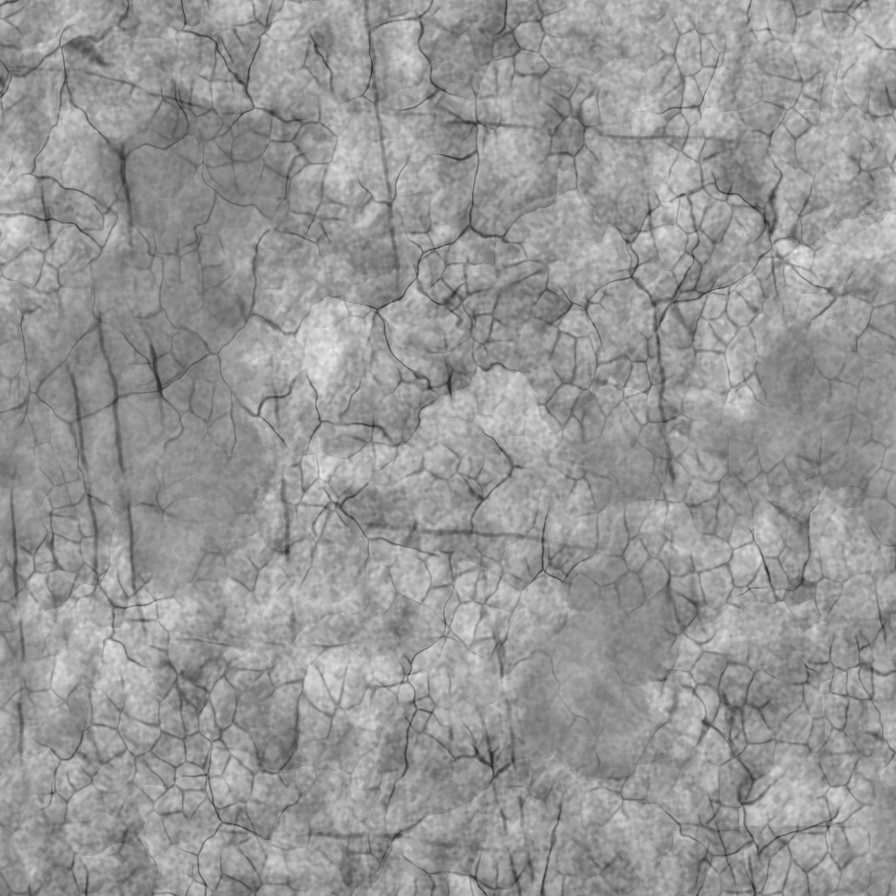
Reproduce this texture procedurally as a WebGL 2 fragment shader.

```glsl
#version 300 es
precision highp float;
// Weathered grey rock face: mottled stone with dull, smoother stains.
// Warped cellular noise gives broken cracks and facets, lit relief gives
// roughness, and scattered leaning fissures cut across the whole face.

uniform vec2 u_resolution;
out vec4 fragColor;

const float BASE_TONE = 0.648;
const float BROAD_AMOUNT = 0.20;
const float MOTTLE_AMOUNT = 0.36;
const float GRAIN_AMOUNT = 0.15;
const float RELIEF_AMOUNT = 0.55;
const float FACET_AMOUNT = 0.07;
const float STAIN_DEPTH = 0.095;
const float BLOCK_SCALE = 13.0;
const float CHIP_SCALE = 36.0;
const float CRACK_WIDTH = 0.0024;
const float BLOCK_CRACK_DEPTH = 0.23;
const float CHIP_CRACK_DEPTH = 0.16;
const float FISSURE_DEPTH = 0.22;
const int STEEP_FISSURES = 15;
const int LEDGE_FISSURES = 6;
const vec2 LIGHT_STEP = vec2(-0.0025, 0.0045);
const mat2 OCTAVE_TURN = mat2(1.6, 1.2, -1.2, 1.6);

vec2 hash2(vec2 p) {
  vec3 a = fract(p.xyx * vec3(0.1031, 0.1030, 0.0973));
  a += dot(a, a.yzx + 33.33);
  return fract((a.xx + a.yz) * a.zy);
}

float noise(vec2 p) {
  vec2 i = floor(p), f = fract(p);
  f = f * f * (3.0 - 2.0 * f);
  float low = mix(hash2(i).x, hash2(i + vec2(1, 0)).x, f.x);
  float high = mix(hash2(i + vec2(0, 1)).x, hash2(i + vec2(1, 1)).x, f.x);
  return mix(low, high, f.y);
}

float fbm(vec2 p, int octaves) {
  float sum = 0.0, weight = 0.5, total = 0.0;
  for (int i = 0; i < octaves; i++) {
    sum += weight * noise(p);
    total += weight;
    weight *= 0.55;
    p = OCTAVE_TURN * p + 17.3;
  }
  return sum / total;
}

// x: closeness to a cell border, y: facet shade of the cell.
vec2 cells(vec2 p, float scale) {
  vec2 q = p * scale * vec2(1.0, 0.8);
  vec2 id = floor(q), nearId = id, nearOffset = vec2(0.0);
  float first = 9.0, second = 9.0;
  for (int y = -1; y <= 1; y++)
    for (int x = -1; x <= 1; x++) {
      vec2 cell = id + vec2(x, y);
      vec2 offset = q - cell - hash2(cell);
      float d = length(offset);
      if (d < first) {
        second = first;
        first = d;
        nearId = cell;
        nearOffset = offset;
      } else second = min(second, d);
    }
  float border = 1.0 - smoothstep(0.0, 2.0 * CRACK_WIDTH * scale, second - first);
  float facet = hash2(nearId + 71.0).y - 0.5 + dot(nearOffset, vec2(-0.4, 0.8));
  return vec2(border, facet);
}

// Long broken cracks running along y, each with its own lean and length.
float fissures(vec2 p, int count, float seed) {
  float depth = 0.0;
  float wobble = 0.030 * (fbm(p * 9.0 + seed, 4) - 0.5);
  float broken = smoothstep(0.36, 0.60, fbm(p * vec2(45.0, 16.0) + seed, 3));
  for (int i = 0; i < count; i++) {
    vec2 centre = hash2(vec2(float(i) * 3.7 + 1.0, seed));
    vec2 shape = hash2(vec2(float(i) * 5.3 + 2.0, seed + 9.0));
    float along = p.y - centre.y;
    float reach = mix(0.12, 0.38, shape.x);
    float across = abs(p.x - centre.x + mix(0.02, 0.22, shape.y) * along + wobble);
    float fade = 1.0 - smoothstep(0.4 * reach, reach, abs(along));
    float core = 1.0 - smoothstep(0.0005, mix(0.003, 0.006, shape.x), across);
    float shadow = 0.3 * (1.0 - smoothstep(0.0, 0.018, across));
    depth = max(depth, fade * broken * max(core, shadow));
  }
  return depth;
}

void main() {
  vec2 p = gl_FragCoord.xy / u_resolution.y;
  vec2 warp = vec2(fbm(p * 11.0, 4), fbm(p * 11.0 + 40.0, 4)) - 0.5;
  vec2 w = p + 0.075 * warp;

  // Stains and stone tone
  float stainField = fbm(w * vec2(4.6, 4.0) + 5.0, 6);
  float stain = smoothstep(0.49, 0.60, stainField);
  float rough = 1.0 - 0.45 * stain;
  float tone = BASE_TONE - STAIN_DEPTH * stain;
  tone += BROAD_AMOUNT * (fbm(p * 3.0 + 23.0, 3) - 0.5);
  tone += MOTTLE_AMOUNT * rough * (fbm(w * vec2(30.0, 21.0), 4) - 0.5);
  tone += GRAIN_AMOUNT * rough * (noise(OCTAVE_TURN * p * 115.0) - 0.5);

  // Relief lit from above
  vec2 stretch = vec2(24.0, 18.0);
  float slope = fbm(w * stretch + 60.0, 4) - fbm((w + LIGHT_STEP) * stretch + 60.0, 4);
  tone += RELIEF_AMOUNT * rough * slope;

  // Blocks and chips with interrupted cracks
  vec2 block = cells(w + 3.0, BLOCK_SCALE);
  vec2 chip = cells(p + 0.035 * warp + 7.0, CHIP_SCALE);
  float blockGate = smoothstep(0.42, 0.62, fbm(p * 13.0 + 80.0, 3));
  float chipGate = smoothstep(0.42, 0.64, fbm(p * 17.0 + 95.0, 3));
  tone += FACET_AMOUNT * rough * (block.y + 0.7 * chip.y);
  tone -= BLOCK_CRACK_DEPTH * blockGate * block.x * rough;
  tone -= CHIP_CRACK_DEPTH * chipGate * chip.x * rough;

  // Steep fissures and near-level ledges
  float cut = max(fissures(p, STEEP_FISSURES, 4.0), 0.8 * fissures(p.yx, LEDGE_FISSURES, 31.0));
  tone -= FISSURE_DEPTH * cut;

  fragColor = vec4(vec3(clamp(tone, 0.2, 0.9)), 1.0);
}
```
